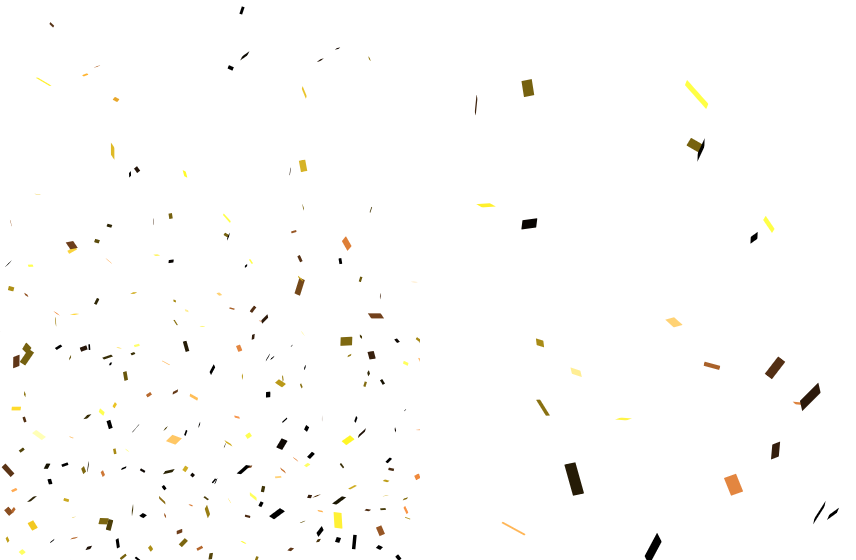
Left: the whole. Right: its middle third, enlarged.
This background is drawn by a WebGL 1 fragment shader. Its source:

```glsl
precision highp float;

// Metallic confetti falling on white, sparse at the top and dense below.
// Each piece is a small rectangle tilted in space and projected flat; jittered
// grid cells hold the pieces, and the tilt sets both outline and brightness.

uniform vec2 u_resolution;

const float TAU = 6.2831853;
const float CELLS_ACROSS = 14.0;
const int LAYERS = 2;

// Three random values in 0..1 from a cell and a salt.
vec3 hash3(vec2 cell, float salt) {
  vec3 p = fract(vec3(cell, salt + 3.7).xyz * vec3(0.1031, 0.1030, 0.0973) + 0.137);
  p += dot(p, p.yxz + 33.33);
  return fract((p.xxy + p.yzz) * p.zyx);
}

// Rotates a point clockwise by an angle.
vec2 rotate(vec2 p, float angle) {
  float c = cos(angle);
  float s = sin(angle);
  return vec2(c * p.x + s * p.y, c * p.y - s * p.x);
}

// Share of a pixel-wide window at x that lies within -halfWidth..halfWidth.
float stripCoverage(float x, float halfWidth, float pixel) {
  float overlap = min(x + 0.5 * pixel, halfWidth) - max(x - 0.5 * pixel, -halfWidth);
  return clamp(overlap / pixel, 0.0, 1.0);
}

// Coverage of a rectangle spun in its own plane, then foreshortened by facing.
float pieceCoverage(vec2 p, vec2 halfSize, float heading, float spin, float facing, float pixel) {
  vec2 q = rotate(p, heading);
  vec2 local = rotate(vec2(q.x, q.y / facing), spin);
  float c = cos(spin);
  float s = sin(spin);
  vec2 edgeScale = facing / vec2(length(vec2(s, facing * c)), length(vec2(c, facing * s)));
  vec2 x = local * edgeScale;
  vec2 h = halfSize * edgeScale;
  float reach = dot(halfSize, abs(vec2(c, s)));
  return stripCoverage(x.x, h.x, pixel) * stripCoverage(x.y, h.y, pixel)
       * stripCoverage(q.x, reach, pixel);
}

// Gold or copper foil, lit by how squarely it faces the light.
vec3 foilColor(float heading, float facing, vec3 rnd) {
  float lean = sqrt(1.0 - facing * facing);
  vec3 normal = vec3(-sin(heading) * lean, cos(heading) * lean, facing);
  float light = abs(dot(normal, normalize(vec3(0.45, 0.75, 0.5))));
  vec3 gold = vec3(0.86, 0.71, 0.11);
  vec3 copper = vec3(0.86, 0.49, 0.21);
  vec3 foil = mix(gold, copper, smoothstep(0.5, 0.62, rnd.x));
  float sheen = 0.45 * rnd.y * rnd.y * smoothstep(0.6, 0.95, light);
  return clamp(foil * max(0.0, 1.75 * light - 0.3) + sheen, 0.0, 1.0);
}

// Chance that a cell holds a piece, by height from 0 (bottom) to 1 (top).
float density(float height) {
  return mix(0.82, 0.12, smoothstep(0.05, 0.8, height));
}

// Paints the piece of one cell over the given color.
vec3 paintPiece(vec3 color, vec2 p, vec2 cell, float layer, float aspect, float pixel) {
  vec3 place = hash3(cell, layer * 7.0 + 1.0);
  vec2 center = (cell + place.xy) / CELLS_ACROSS;
  if (place.z > density(center.y / aspect)) return color;

  vec3 pose = hash3(cell, layer * 7.0 + 2.0);
  vec3 form = hash3(cell, layer * 7.0 + 3.0);
  vec3 tint = hash3(cell, layer * 7.0 + 4.0);
  float heading = TAU * pose.x;
  float spin = TAU * pose.y;
  float facing = mix(0.06, 1.0, pose.z);
  float size = 0.013 + 0.028 * pow(form.x, 4.0);
  vec2 halfSize = 0.5 * size * vec2(1.0, mix(0.4, 0.75, form.y));

  float cover = pieceCoverage(p - center, halfSize, heading, spin, facing, pixel);
  return mix(color, foilColor(heading, facing, tint), cover);
}

void main() {
  float pixel = 1.0 / u_resolution.x;
  vec2 p = gl_FragCoord.xy * pixel;
  float aspect = u_resolution.y * pixel;
  vec2 home = floor(p * CELLS_ACROSS);
  vec3 color = vec3(1.0);

  for (int layer = 0; layer < LAYERS; layer++) {
    for (int j = -1; j <= 1; j++) {
      for (int i = -1; i <= 1; i++) {
        vec2 cell = home + vec2(float(i), float(j));
        color = paintPiece(color, p, cell, float(layer), aspect, pixel);
      }
    }
  }
  gl_FragColor = vec4(color, 1.0);
}
```
